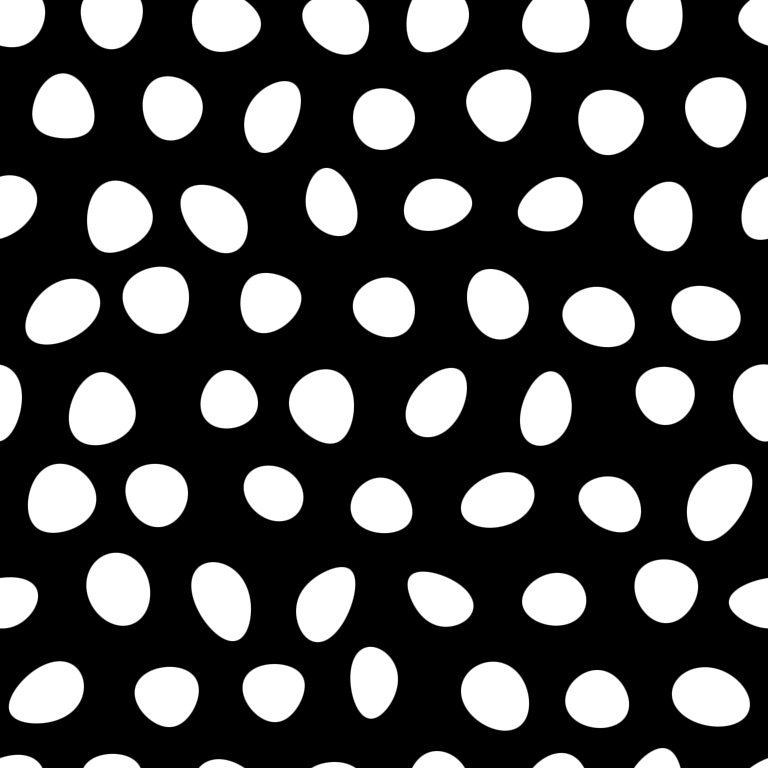
Write a three.js fragment shader that draws this pattern.

```glsl
varying vec2 vUv;

vec4 hash4(vec2 p) {
  vec4 q = fract(p.xyxy * vec4(0.1031, 0.1030, 0.0973, 0.1099));
  q += dot(q, q.wzxy + 33.33);
  return fract((q.xxyz + q.yzzw) * q.zywx);
}

// Egg-like outline: below zero inside, p is relative to the centre
float pebble(vec2 p, vec4 shape, vec2 skew) {
  float angle = 6.2832 * shape.x;
  float c = cos(angle), s = sin(angle);
  p = mat2(c, -s, s, c) * p;
  float stretch = 1.0 + 0.28 * pow(shape.y, 1.5);
  vec2 e = p / (mix(0.037, 0.045, shape.z) * vec2(stretch, 1.0 / stretch));
  e /= 1.0 + skew * clamp(e.yx, -2.0, 2.0);
  return length(e) - 1.0;
}

void main() {
  vec2 grid = vec2(7.0, 8.0);
  vec2 g = vUv * grid + vec2(0.0, 0.2);
  float d = 10.0;

  // Staggered lattice, wrapped so that the tile repeats
  for (int j = -1; j <= 1; j++) {
    float row = floor(g.y + 0.5) + float(j);
    float shift = 0.5 * mod(row, 2.0);
    for (int i = -1; i <= 1; i++) {
      float column = floor(g.x - shift + 0.5) + float(i);
      vec2 id = mod(vec2(column, row), grid);
      vec4 shape = hash4(id + 17.0);
      vec4 place = hash4(id + 71.0) - 0.5;
      vec2 centre = vec2(column + shift, row) / grid + 0.026 * place.xy;
      d = min(d, pebble(g / grid - centre, shape, 0.42 * place.zw));
    }
  }

  float edge = 0.7 * fwidth(d);
  gl_FragColor = vec4(vec3(1.0 - smoothstep(-edge, edge, d)), 1.0);
}
```
